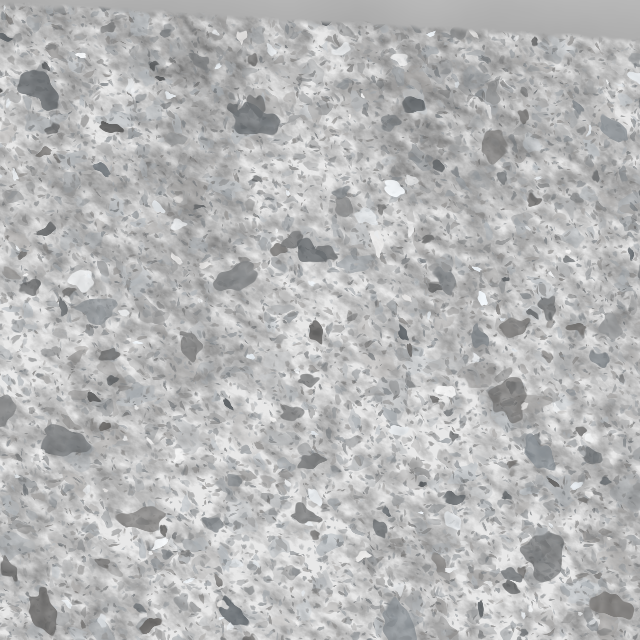
Give the GLSL for this texture, as a three.js fragment shader.

```glsl
// Pale grey terrazzo: a mottled cement face with angular stone grains below a smooth grey strip.
varying vec2 vUv;

#define TILT 0.55          // main lean of the grains, radians
#define TILT_SPREAD 2.3    // random variation of that lean
#define EDGE_SOFT 0.0016   // grain edge blur
#define CEMENT_TONE 0.79   // mean brightness of the cement
#define BROAD_MOTTLE 0.28  // contrast of the large patches
#define FINE_MOTTLE 0.50   // contrast of the fine speckle
#define STRIP_LEFT 0.993   // strip height at the left side
#define STRIP_DROP 0.056   // how far the strip falls to the right

const float TAU = 6.2831853;

vec4 hash4(vec2 p) {
  vec4 q = fract(p.xyxy * vec4(0.1031, 0.1030, 0.0973, 0.1099));
  q += dot(q, q.wzxy + 33.33);
  return fract((q.xxyz + q.yzzw) * q.zywx);
}

float noise(vec2 p) {
  vec2 i = floor(p), f = fract(p);
  f = f * f * (3.0 - 2.0 * f);
  float low = mix(hash4(i).x, hash4(i + vec2(1.0, 0.0)).x, f.x);
  float high = mix(hash4(i + vec2(0.0, 1.0)).x, hash4(i + 1.0).x, f.x);
  return mix(low, high, f.y);
}

float fbm(vec2 p) {
  float sum = 0.0, amp = 0.53;
  for (int i = 0; i < 4; i++) {
    sum += amp * noise(p);
    p = mat2(1.6, 1.2, -1.2, 1.6) * p + 7.3;
    amp *= 0.5;
  }
  return sum;
}

mat2 rotation(float a) {
  float c = cos(a), s = sin(a);
  return mat2(c, -s, s, c);
}

// Neutral grey that leans to blue or to warm
vec3 stoneGrey(float tone, float blue) {
  return tone + blue * vec3(-0.022, 0.002, 0.022);
}

// Lays one layer of scattered grains over the colour; "count" is cells across
vec3 addGrains(vec3 color, vec2 uv, float count, float density,
               vec2 tones, float opacity, float seed) {
  vec2 p = uv * count;
  vec2 cell = floor(p);
  for (int j = -1; j <= 1; j++) {
    for (int i = -1; i <= 1; i++) {
      vec2 id = cell + vec2(float(i), float(j));
      vec4 place = hash4(id + seed);
      vec4 form = hash4(id + seed + 57.3);
      if (form.w > density) continue;

      // Wobbly, stretched outline
      vec2 d = p - id - 0.5 - 0.8 * (place.xy - 0.5);
      d = rotation(-TILT + (place.z - 0.5) * TILT_SPREAD) * d;
      d.y *= mix(1.15, 2.3, form.y);
      float a = atan(d.y, d.x);
      float radius = mix(0.20, 0.48, form.x * form.x);
      radius *= 1.0 + 0.13 * sin(3.0 * a + TAU * place.w)
                    + 0.08 * sin(5.0 * a + TAU * form.z);
      float dist = (length(d) - radius) / count;

      float cover = 1.0 - smoothstep(-EDGE_SOFT, EDGE_SOFT, dist);
      float grain = 0.10 * (noise(uv * 85.0 + place.xy * 20.0) - 0.5);
      float tone = mix(tones.x, tones.y, place.w) + grain;
      vec3 stone = stoneGrey(tone, form.z * 1.5 - 0.4);
      color = mix(color, stone, cover * opacity * mix(0.7, 1.0, form.y));
    }
  }
  return color;
}

vec3 cement(vec2 uv) {
  vec2 q = rotation(-TILT) * uv;
  float broad = fbm(uv * 6.0 + 3.1) - 0.5;
  float fine = fbm(q * vec2(48.0, 72.0)) - 0.5;
  float shade = -0.05 * smoothstep(0.45, 0.8, uv.y);
  float tone = CEMENT_TONE + BROAD_MOTTLE * broad + FINE_MOTTLE * fine + shade;
  return vec3(min(tone, 0.91));
}

void main() {
  // Ragged coordinates break up the grain outlines
  vec2 ragged = vec2(noise(vUv * 70.0), noise(vUv * 70.0 + 41.0)) - 0.5;
  vec2 uv = vUv + 0.009 * ragged;

  // Pale translucent stones, then smaller and darker grains
  vec3 color = cement(vUv);
  color = addGrains(color, uv, 15.0, 0.80, vec2(0.58, 0.80), 0.65, 11.0);
  color = addGrains(color, uv, 30.0, 0.75, vec2(0.50, 0.76), 0.65, 23.0);
  color = addGrains(color, uv, 58.0, 0.65, vec2(0.42, 0.70), 0.65, 37.0);
  color = addGrains(color, uv, 105.0, 0.50, vec2(0.38, 0.70), 0.60, 43.0);

  // Distinct slate pebbles and bright chips
  color = addGrains(color, uv, 26.0, 0.13, vec2(0.32, 0.50), 0.90, 59.0);
  color = addGrains(color, uv, 12.0, 0.24, vec2(0.38, 0.56), 0.92, 71.0);
  color = addGrains(color, uv, 19.0, 0.05, vec2(0.88, 0.98), 0.95, 83.0);
  color = addGrains(color, uv, 48.0, 0.04, vec2(0.90, 0.99), 0.90, 97.0);

  // Smooth strip along the top
  float above = vUv.y - STRIP_LEFT + STRIP_DROP * vUv.x + 0.006 * ragged.x;
  vec3 strip = vec3(0.68 + 0.7 * max(above, 0.0) + 0.03 * (noise(vUv * 9.0) - 0.5));
  color = mix(color, strip, smoothstep(-0.005, 0.006, above));

  gl_FragColor = vec4(clamp(color, 0.0, 1.0), 1.0);
}
```
